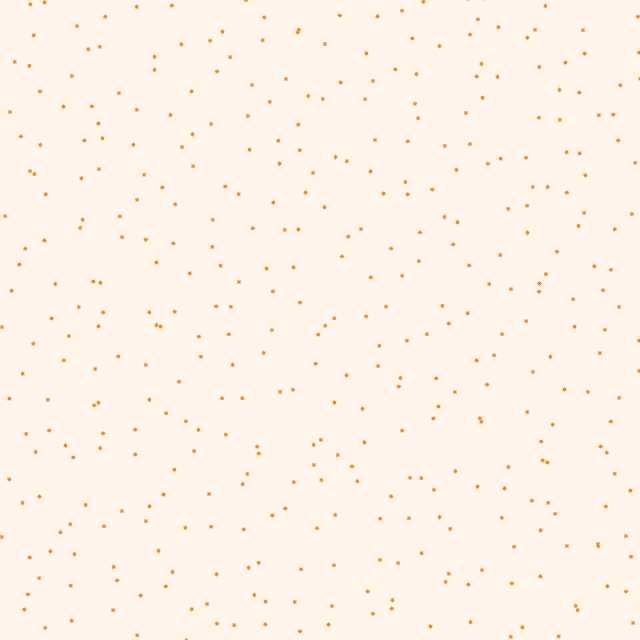
A WebGL 1 fragment shader for this texture:

```glsl
precision highp float;
// Tiny orange eight-pointed stars scattered irregularly over a warm cream ground.

uniform vec2 u_resolution;

#define GROUND_COLOR vec3(1.0, 0.962, 0.918)
#define STAR_COLOR vec3(0.945, 0.535, 0.115)
#define CELLS 20.0          // stars per canvas side
#define TIP_RADIUS 0.0036   // in canvas units
#define VALLEY_RADIUS 0.0024
#define POINTS 8.0
#define JITTER 1.0          // 0 = regular grid, 1 = anywhere in the cell
#define EDGE_PIXELS 1.0     // width of the smoothed edge
#define SEED 17.0

const float PI = 3.14159;

// Sine-free hash: two values in 0..1 per cell
vec2 hash22(vec2 p) {
    vec3 q = fract(vec3(p.xyx) * vec3(0.1031, 0.1030, 0.0973));
    q += dot(q, q.yzx + 33.33);
    return fract((q.xx + q.yz) * q.zy);
}

// Centre of the star that belongs to a cell, in canvas units
vec2 starCenter(vec2 cell) {
    vec2 offset = mix(vec2(0.5), hash22(cell + SEED), JITTER);
    return (cell + offset) / CELLS;
}

// Signed distance to the star outline, folded into half of one point
float starDistance(vec2 p) {
    float halfSector = PI / POINTS;
    float angle = atan(p.y, p.x + 1e-7);
    angle = abs(mod(angle + halfSector, 2.0 * halfSector) - halfSector);
    vec2 folded = length(p) * vec2(cos(angle), sin(angle));

    vec2 tip = vec2(TIP_RADIUS, 0.0);
    vec2 valley = VALLEY_RADIUS * vec2(cos(halfSector), sin(halfSector));
    vec2 edge = valley - tip;
    vec2 outward = normalize(vec2(edge.y, -edge.x));
    return dot(folded - tip, outward);
}

// Distance to the closest star among the neighbouring cells
float nearestStar(vec2 pos) {
    vec2 home = floor(pos * CELLS);
    float nearest = 1.0;
    for (int y = -1; y <= 1; y++) {
        for (int x = -1; x <= 1; x++) {
            vec2 cell = home + vec2(float(x), float(y));
            nearest = min(nearest, starDistance(pos - starCenter(cell)));
        }
    }
    return nearest;
}

void main() {
    float pixel = 1.0 / min(u_resolution.x, u_resolution.y);
    vec2 pos = gl_FragCoord.xy * pixel;

    // Linear ramp across the star outline
    float coverage = clamp(0.5 - nearestStar(pos) / (EDGE_PIXELS * pixel), 0.0, 1.0);

    gl_FragColor = vec4(mix(GROUND_COLOR, STAR_COLOR, coverage), 1.0);
}
```
